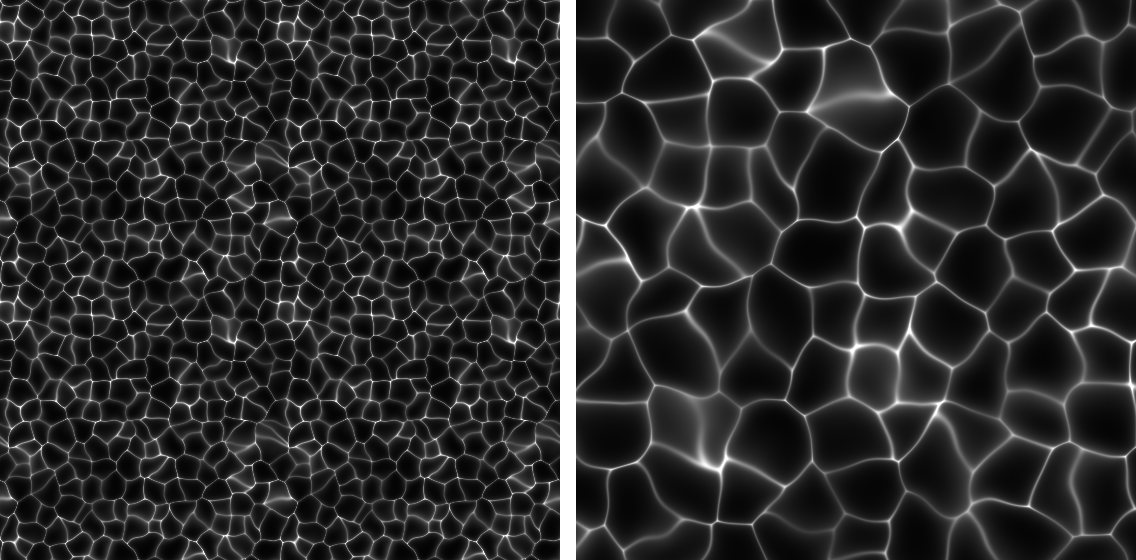
Left: the whole. Right: its middle third, enlarged.
This texture is drawn by a WebGL 2 fragment shader. Its source:

```glsl
#version 300 es
precision highp float;
// Water caustics: a net of thin bright filaments over near-black cells.
// Soft Voronoi weights at four sharpness levels give core, glow and haze;
// wrapped gradient noise bends the net and shifts it in and out of focus.

uniform vec2 u_resolution;
out vec4 fragColor;

const float TILES = 2.0;           // repeats across the canvas
const float CELLS = 14.0;          // cells across one repeat (even)
const float FOCUS_CELLS = 10.0;    // focus patches across one repeat
const float JITTER = 0.8;          // scatter of the cell centres
const float SIZE_SPREAD = 0.2;     // difference between large and small cells
const float WARP = 0.34;           // bending of the filaments, in cells
const vec4 SHARPNESS = vec4(4.0, 9.0, 20.0, 42.0);     // haze to core
const vec4 FOCUSED = vec4(0.055, 0.07, 0.13, 0.34);    // light per level
const vec4 HAZY = vec4(0.10, 0.09, 0.07, 0.08);
const vec2 STRENGTH = vec2(0.55, 1.45);                // dim and bright cells
const float KNOT_GAIN = 0.75;      // core light along a filament; knots gain more
const float FLOOR = 0.01;
const int REACH = 2;
const int COUNT = 25;              // (2 * REACH + 1) squared

// Three random values in 0..1 for a lattice point (PCG hash).
vec3 random3(vec2 cell, float seed) {
    uvec3 v = uvec3(vec3(cell, seed)) * 1664525u + 1013904223u;
    v.x += v.y * v.z; v.y += v.z * v.x; v.z += v.x * v.y;
    v ^= v >> 16u;
    v.x += v.y * v.z; v.y += v.z * v.x; v.z += v.x * v.y;
    return vec3(v >> 8u) / 16777216.0;
}

float cornerSlope(vec2 corner, vec2 offset, float period, float seed) {
    float angle = 6.28319 * random3(mod(corner, period), seed).x;
    return dot(vec2(cos(angle), sin(angle)), offset);
}

// Gradient noise that wraps after a whole number of lattice steps.
float gradientNoise(vec2 p, float period, float seed) {
    vec2 i = floor(p);
    vec2 f = p - i;
    vec2 u = f * f * f * (f * (f * 6.0 - 15.0) + 10.0);
    vec2 e = vec2(1.0, 0.0);
    float low = mix(cornerSlope(i, f, period, seed),
                    cornerSlope(i + e.xy, f - e.xy, period, seed), u.x);
    float high = mix(cornerSlope(i + e.yx, f - e.yx, period, seed),
                     cornerSlope(i + e.xx, f - e.xx, period, seed), u.x);
    return mix(low, high, u.y);
}

// Filament light per sharpness level: highest where cells share the weight.
vec4 filaments(vec2 p) {
    vec2 base = floor(p);
    float distances[COUNT];
    float strengths[COUNT];
    float nearest = 100.0;
    int n = 0;
    for (int y = -REACH; y <= REACH; y++) {
        for (int x = -REACH; x <= REACH; x++) {
            vec2 cell = base + vec2(x, y);
            vec3 shape = random3(mod(cell, CELLS), 3.0);
            float stagger = 0.5 * mod(cell.y, 2.0) - 0.25;
            vec2 centre = cell + 0.5 + vec2(stagger, 0.0) + JITTER * (shape.xy - 0.5);
            vec2 toCentre = centre - p;
            distances[n] = dot(toCentre, toCentre) + SIZE_SPREAD * shape.z;
            strengths[n] = mix(STRENGTH.x, STRENGTH.y,
                               random3(mod(cell, CELLS), 8.0).x);
            nearest = min(nearest, distances[n]);
            n++;
        }
    }

    vec4 total = vec4(0.0);
    for (int i = 0; i < COUNT; i++) {
        total += exp(-SHARPNESS * (distances[i] - nearest));
    }
    vec4 light = vec4(0.0);
    float sharing = 0.0;           // 1 on a filament, more where several meet
    for (int i = 0; i < COUNT; i++) {
        vec4 weight = exp(-SHARPNESS * (distances[i] - nearest)) / total;
        vec4 shared = 2.0 * weight * (1.0 - weight);
        light += strengths[i] * shared;
        sharing += shared.y;
    }
    light.zw *= KNOT_GAIN * sharing * sharing;
    return light;
}

void main() {
    vec2 tile = gl_FragCoord.xy / u_resolution * TILES;
    vec2 p = tile * CELLS;

    // Bend the cell borders.
    vec2 bend = vec2(gradientNoise(p, CELLS, 11.0), gradientNoise(p, CELLS, 17.0));

    // Blend between crisp filaments and blurred haze.
    float focusNoise = gradientNoise(tile * FOCUS_CELLS, FOCUS_CELLS, 23.0);
    float focus = smoothstep(-0.4, 0.35, focusNoise);
    vec4 levels = mix(HAZY, FOCUSED, focus);

    float brightness = FLOOR + dot(levels, filaments(p + WARP * bend));
    fragColor = vec4(vec3(min(brightness, 1.0)), 1.0);
}
```
